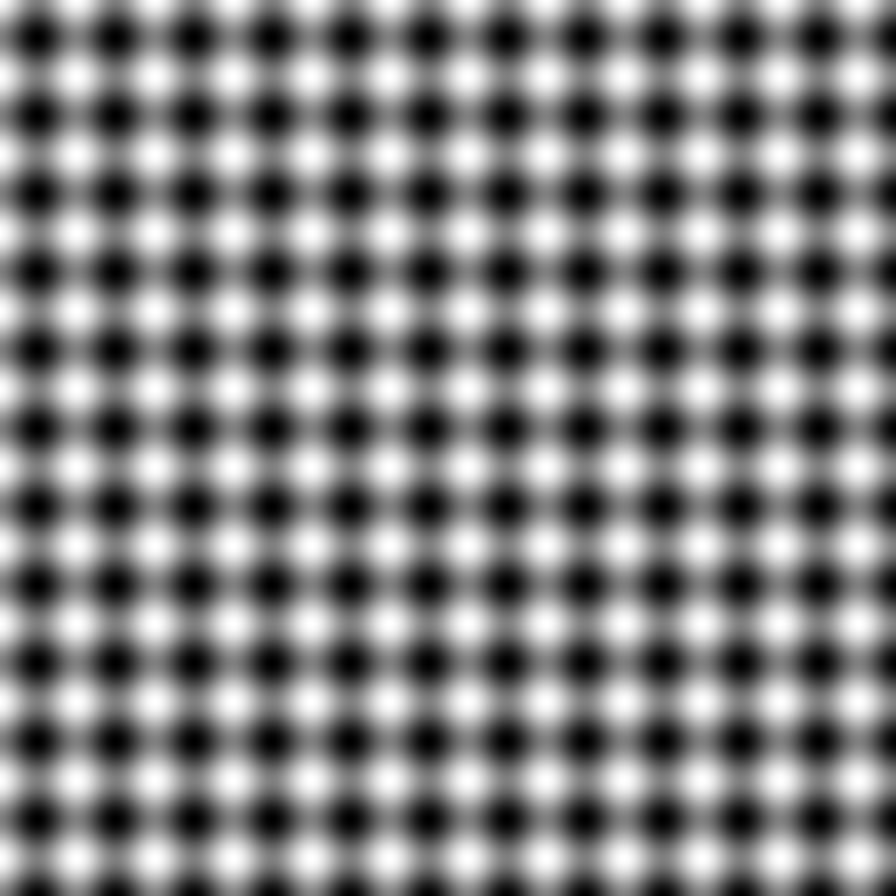
Give the GLSL for this pattern, as a Shadertoy shader.

```glsl
// Soft black and white plaid of round blobs, made from two crossed sine waves.

const float TAU = 6.2831853;
const float REPEATS = 11.459;   // wave periods across the canvas
const float CONTRAST = 0.25;    // amplitude of each wave
const float MID_GREY = 0.5;     // tone where the waves cancel

// Sum of a horizontal and a vertical wave, from black to white
float crossedWaves(vec2 p) {
    vec2 wave = sin(TAU * REPEATS * p);
    return MID_GREY + CONTRAST * (wave.x - wave.y);
}

void mainImage(out vec4 fragColor, in vec2 fragCoord) {
    // Centred coordinates, one unit per canvas height
    vec2 p = (fragCoord - 0.5 * iResolution.xy) / iResolution.y;
    fragColor = vec4(vec3(crossedWaves(p)), 1.0);
}
```
